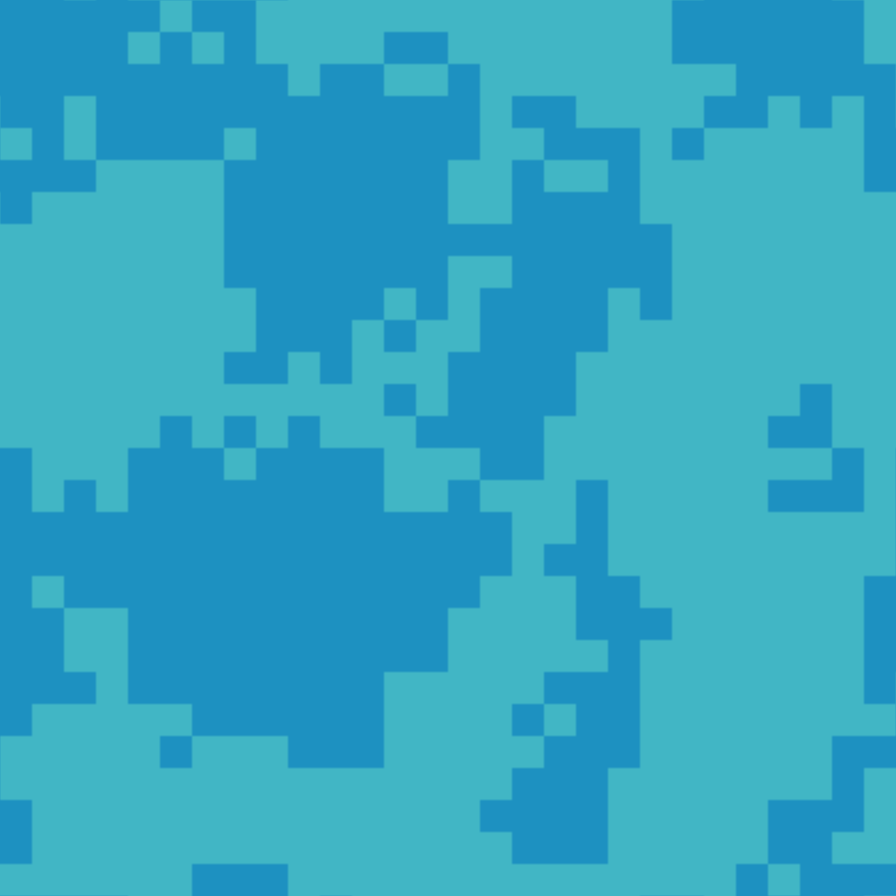
Give the GLSL for this pattern, as a WebGL 2 fragment shader.

```glsl
#version 300 es
precision highp float;

// Two-tone mosaic of square cells forming ragged, blocky patches.
// Broad plane waves set the patches, value noise breaks their outlines,
// and a random offset per cell scatters single specks.

uniform vec2 u_resolution;
out vec4 fragColor;

const float CELLS = 28.0;
const vec3 TEAL = vec3(0.255, 0.714, 0.773);
const vec3 BLUE = vec3(0.114, 0.569, 0.757);

float hash(vec2 p) {
    uvec2 q = uvec2(ivec2(floor(p)) + 1000);
    uint h = q.x * 1597334677u ^ q.y * 3812015801u;
    h = (h ^ (h >> 15)) * 2246822519u;
    h = (h ^ (h >> 13)) * 3266489917u;
    return float((h ^ (h >> 16)) >> 8) / 16777216.0;
}

float valueNoise(vec2 p) {
    vec2 i = floor(p);
    vec2 f = p - i;
    f = f * f * (3.0 - 2.0 * f);
    float low = mix(hash(i), hash(i + vec2(1, 0)), f.x);
    float high = mix(hash(i + vec2(0, 1)), hash(i + vec2(1, 1)), f.x);
    return mix(low, high, f.y);
}

// Whole-number wave vectors keep the mean over the canvas at zero.
float broadWaves(vec2 p) {
    float sum = 0.0;
    for (int i = 0; i < 6; i++) {
        float n = float(i);
        float angle = 2.4 * n;
        vec2 wave = round((1.4 + 0.35 * n) * vec2(cos(angle), sin(angle)));
        sum += cos(6.2832 * dot(wave, p) + 1.7 * n * n + 0.8);
    }
    return 0.29 * sum;
}

// 1 for a blue cell, 0 for a teal one.
float blueCell(vec2 cell) {
    float field = broadWaves((cell + 0.5) / CELLS);
    field += 1.2 * (valueNoise(cell * vec2(0.36, 0.45) + 40.3) - 0.5);
    field += 0.75 * (hash(cell + 200.0) - 0.5);
    return step(field, -0.12);
}

void main() {
    vec2 grid = gl_FragCoord.xy / u_resolution * CELLS;

    // Blend the four cells around the nearest grid corner for soft edges.
    vec2 corner = round(grid);
    vec2 softness = max(vec2(0.07), CELLS / u_resolution);
    vec2 t = clamp((grid - corner) / softness + 0.5, 0.0, 1.0);
    float below = mix(blueCell(corner - 1.0), blueCell(corner - vec2(0, 1)), t.x);
    float above = mix(blueCell(corner - vec2(1, 0)), blueCell(corner), t.x);

    fragColor = vec4(mix(TEAL, BLUE, mix(below, above, t.y)), 1.0);
}
```
